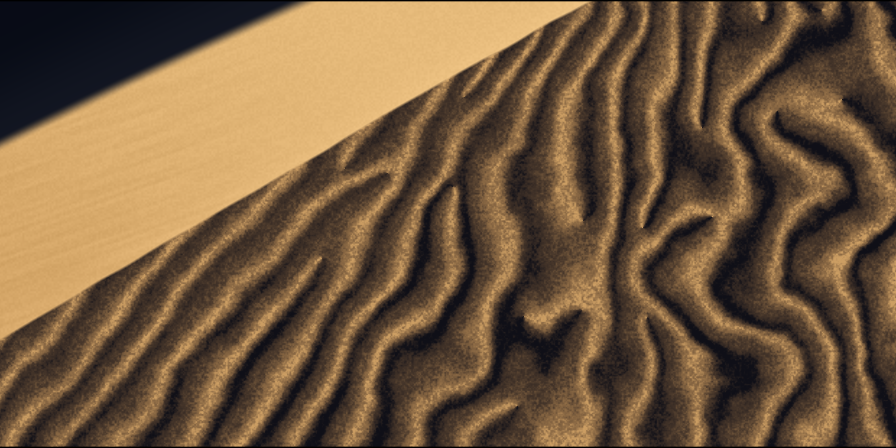
This texture is drawn by a WebGL 1 fragment shader. Its source:

```glsl
precision highp float;
// Sunlit dune crest above a shaded slope of wind-blown sand ripples.
uniform vec2 u_resolution;

float hash(vec2 p) {
  vec3 q = fract(p.xyx * vec3(0.1031, 0.1030, 0.0973));
  q += dot(q, q.yzx + 33.33);
  return fract((q.x + q.y) * q.z);
}

float noise(vec2 p) {
  vec2 i = floor(p), f = fract(p);
  f = f * f * (3.0 - 2.0 * f);
  return mix(mix(hash(i), hash(i + vec2(1.0, 0.0)), f.x),
             mix(hash(i + vec2(0.0, 1.0)), hash(i + 1.0), f.x), f.y);
}

float fbm(vec2 p) {
  float sum = 0.0, amp = 0.5;
  for (int i = 0; i < 4; i++) {
    sum += amp * noise(p);
    p = p * 2.03 + 17.3;
    amp *= 0.5;
  }
  return sum;
}

// Paired phase defects make ripples fork and rejoin.
float forks(vec2 p) {
  float turn = 0.0;
  for (int i = 0; i < 9; i++) {
    float k = float(i);
    vec2 a = vec2(0.72 + 0.145 * k, 0.08 + 0.7 * hash(vec2(k, 4.7)));
    vec2 b = a + vec2(0.05 - 0.012 * k, 0.2);
    turn += atan(p.y - a.y, p.x - a.x) - atan(p.y - b.y, p.x - b.x);
  }
  return turn / 6.28319;
}

// Ripple count across the slope; lines fan out toward the bottom.
float ripplePhase(vec2 p) {
  float base = (p.x - 0.85 * p.y) / (1.0 - 0.53 * p.y);
  float wander = mix(0.45, 1.0, smoothstep(0.4, 1.5, p.x));
  float bend = 1.3 * (noise(p * vec2(4.5, 5.0) + 3.1) - 0.5)
             + 0.55 * (noise(p * vec2(11.0, 9.0) + 8.4) - 0.5)
             + 0.16 * (noise(p * 28.0) - 0.5);
  return 8.1 * base - 0.75 * base * base + 0.25 + wander * bend + forks(p);
}

vec3 rippledSand(vec2 p, float depth) {
  float phase = ripplePhase(p);
  float crestOffset = fract(phase + 0.5) - 0.5;
  float leeOffset = fract(phase) - 0.36;
  float crest = exp(-pow(abs(crestOffset) / 0.17, 2.0));
  float lee = exp(-pow(abs(leeOffset) / 0.16, 2.0));
  float shade = mix(0.16, 0.34, smoothstep(0.05, 0.4, depth))
              * mix(0.6, 1.35, noise(p * vec2(5.0, 4.0) + 21.0));
  float tone = 0.38 + 0.46 * crest * mix(0.75, 1.1, noise(p * 7.0 + 40.0)) - shade * lee;
  tone += 0.14 * (fbm(p * 24.0) - 0.47);

  // Grazing light picks out single grains.
  float grain = 0.6 * noise(p * 190.0) + 0.4 * noise(p * 310.0 + 9.0) - 0.5;
  tone = clamp(tone + grain * (0.24 + 0.24 * crest), 0.0, 1.0);

  vec3 color = mix(vec3(0.06, 0.06, 0.09), vec3(0.24, 0.185, 0.15), smoothstep(0.0, 0.3, tone));
  color = mix(color, vec3(0.53, 0.40, 0.26), smoothstep(0.25, 0.65, tone));
  return mix(color, vec3(0.80, 0.62, 0.39), smoothstep(0.6, 1.0, tone));
}

vec3 sunlitSand(vec2 p, float height) {
  vec3 color = mix(vec3(0.82, 0.635, 0.39), vec3(0.90, 0.73, 0.48),
                   smoothstep(0.0, 1.1, 0.5 * p.x + 0.6 * p.y));
  vec2 along = vec2(p.x + 0.35 * p.y, p.y - 0.35 * p.x);
  float streaks = noise(along * vec2(7.0, 110.0)) - 0.5;
  color += 0.035 * streaks * (1.0 - smoothstep(0.2, 0.9, p.x));
  color += 0.03 * (noise(p * 230.0) - 0.5);
  return color + 0.03 * exp(-height * 22.0);
}

void main() {
  vec2 p = gl_FragCoord.xy / u_resolution.y;

  // Signed height above the dune crest.
  float crestLine = 0.24 + 0.60 * p.x - 0.018 * p.x * p.x;
  crestLine += 0.006 * (noise(vec2(p.x * 14.0, 2.0)) - 0.5);
  float height = p.y - crestLine;

  // Sunlit face and the far blue-black shadow.
  vec3 color = sunlitSand(p, max(height, 0.0));
  float shadowLine = 0.674 + 0.50 * p.x - 0.045 * p.x * p.x;
  float shadow = smoothstep(-0.014, 0.022, p.y - shadowLine);
  vec3 night = mix(vec3(0.07, 0.085, 0.13), vec3(0.03, 0.045, 0.085),
                   smoothstep(0.0, 0.25, p.y - shadowLine));
  color = mix(color, night, shadow);

  // Rippled slope below the crest.
  float slope = 1.0 - smoothstep(-0.005, 0.004, height);
  color = mix(color, rippledSand(p, max(-height, 0.0)), slope);

  // Thin dark rims at top and bottom.
  float rim = smoothstep(0.001, 0.005, min(p.y, 1.0 - p.y));
  gl_FragColor = vec4(color * rim, 1.0);
}
```
